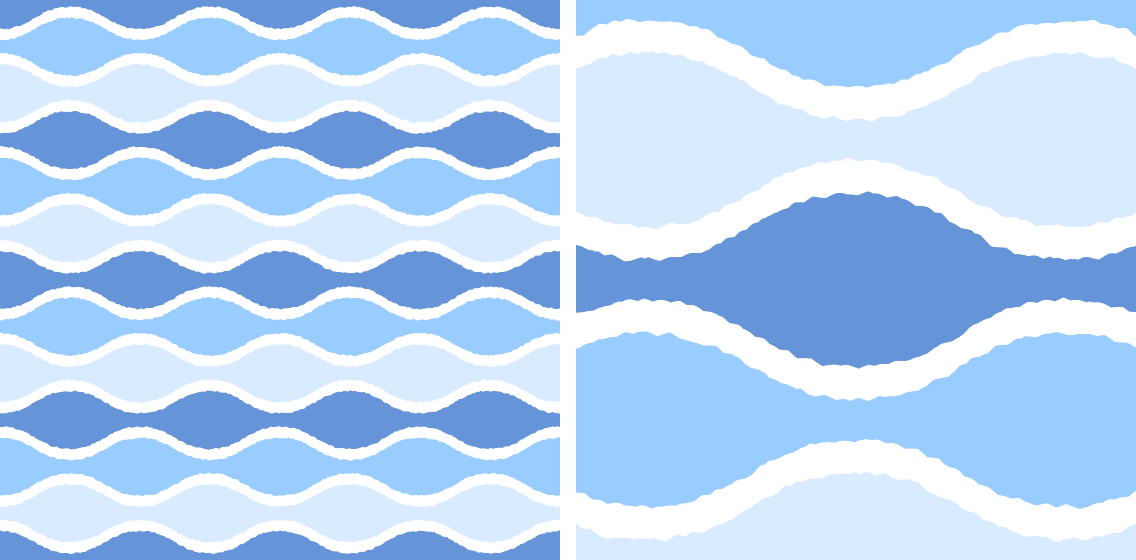
Left: the whole. Right: its middle third, enlarged.
Reproduce this pattern procedurally as a Shadertoy shader.

```glsl
// Stacked wavy bands in three blues, parted by rough-edged white lines that swell and pinch in turn.
#define ROWS 12.0        // lines down the canvas, a multiple of 6
#define WAVES 4.0        // wave periods across
#define AMPLITUDE 0.237  // wave height, in rows
#define HALF_LINE 0.119  // half line thickness, in rows
#define FLATTEN 0.04     // third harmonic that broadens the crests
#define GRAIN 110.0      // roughness cells across, whole number
#define ROUGHNESS 0.042  // edge displacement, in rows
#define DARK vec3(0.396, 0.580, 0.847)
#define LIGHT vec3(0.850, 0.922, 1.0)
#define MIDDLE vec3(0.600, 0.800, 1.0)
#define LINE_COLOR vec3(1.0)

const float TAU = 6.283185;

vec2 hash22(vec2 p) {
    vec3 q = fract(p.xyx * vec3(0.1031, 0.1030, 0.0973));
    q += dot(q, q.yzx + 33.33);
    return fract((q.xx + q.yz) * q.zy);
}

// Distance to the nearest scattered point; wraps every GRAIN cells
float cellNoise(vec2 p) {
    vec2 cell = floor(p);
    float nearest = 2.0;
    for (int j = -1; j <= 1; j++) {
        for (int i = -1; i <= 1; i++) {
            vec2 neighbor = cell + vec2(i, j);
            vec2 point = neighbor + hash22(mod(neighbor, GRAIN));
            nearest = min(nearest, distance(p, point));
        }
    }
    return nearest;
}

// Wave with slightly broadened crests, from -1 to 1
float wave(float x) {
    float a = TAU * WAVES * x;
    return (cos(a) - FLATTEN * cos(3.0 * a)) / (1.0 - FLATTEN);
}

vec3 bandColor(float index) {
    float kind = mod(index, 3.0);
    return kind < 0.5 ? DARK : (kind < 1.5 ? LIGHT : MIDDLE);
}

void mainImage(out vec4 fragColor, in vec2 fragCoord) {
    vec2 uv = fragCoord / iResolution.xy;
    float pixel = ROWS / iResolution.y;

    // Rough edges: shift the height by cellular noise
    float y = uv.y * ROWS + ROUGHNESS * (cellNoise(uv * GRAIN) - 0.45);

    // Height above the nearest line; neighbouring lines are mirrored
    float row = floor(y);
    float side = 1.0 - 2.0 * mod(row, 2.0);
    float d = y - row - 0.5 - side * AMPLITUDE * wave(uv.x);

    // Band below or above, with the white line on top
    vec3 color = bandColor(row + step(0.0, d));
    float line = clamp(0.5 + (HALF_LINE - abs(d)) / pixel, 0.0, 1.0);
    fragColor = vec4(mix(color, LINE_COLOR, line), 1.0);
}
```
